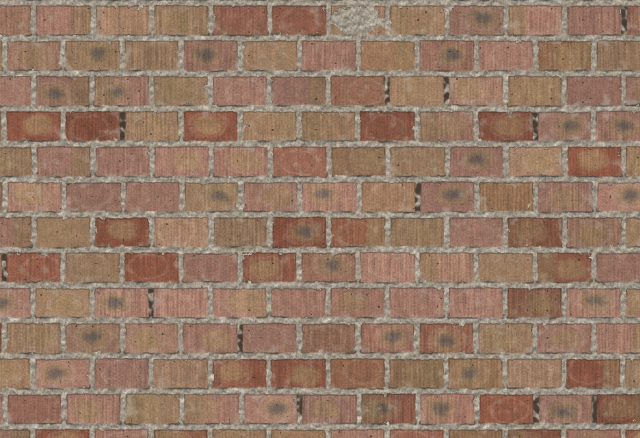
Give the GLSL for this texture, as a Shadertoy shader.

```glsl
// Weathered brick wall in running bond, with ragged pale mortar and kiln-marked bricks.

const float ROWS = 12.4;            // courses over the canvas height
const float BRICK_PITCH = 1.67;     // brick spacing, in course heights
const vec2 BRICK_HALF = vec2(0.775, 0.425);

const vec3 PINK = vec3(0.60, 0.45, 0.39);
const vec3 RED = vec3(0.51, 0.32, 0.25);
const vec3 TAN = vec3(0.585, 0.485, 0.36);
const vec3 SOOT = vec3(0.36, 0.33, 0.32);
const vec3 MORTAR = vec3(0.61, 0.575, 0.52);
const vec3 LIME = vec3(0.70, 0.67, 0.62);
const vec3 GAP = vec3(0.23, 0.18, 0.15);

float hash(vec2 p) {
    vec3 q = fract(vec3(p.xyx) * 0.1031);
    q += dot(q, q.yzx + 33.33);
    return fract((q.x + q.y) * q.z);
}

vec2 gradient(vec2 cell) {
    float a = 6.2832 * hash(cell + 57.0);
    return vec2(cos(a), sin(a));
}

// Gradient noise, roughly -0.7 to 0.7
float noise(vec2 p) {
    vec2 i = floor(p), f = p - i;
    vec2 u = f * f * f * (f * (f * 6.0 - 15.0) + 10.0);
    vec2 e = vec2(1.0, 0.0);
    return mix(mix(dot(gradient(i), f), dot(gradient(i + e), f - e), u.x),
               mix(dot(gradient(i + e.yx), f - e.yx), dot(gradient(i + 1.0), f - 1.0), u.x), u.y);
}

float fbm(vec2 p) {
    float sum = 0.0, amp = 0.6;
    for (int i = 0; i < 4; i++) {
        sum += amp * noise(p);
        p = p * 2.03 + 17.3;
        amp *= 0.55;
    }
    return sum;
}

float roundBox(vec2 p, vec2 halfSize, float radius) {
    vec2 q = abs(p) - halfSize + radius;
    return length(max(q, 0.0)) + min(max(q.x, q.y), 0.0) - radius;
}

// Fired clay: base tint, kiln marks, combed grooves, pits and lime film
vec3 brickColor(vec2 p, vec2 local, vec2 id, float edge) {
    float tint = hash(id + 3.1);
    vec3 col = mix(PINK, RED, smoothstep(0.45, 0.95, tint));
    col = mix(col, TAN, 0.65 * smoothstep(0.55, 0.85, hash(id + 8.7)));

    // Oval mark, sometimes with a sooty heart
    vec2 center = (vec2(hash(id + 1.3), hash(id + 2.9)) - 0.5) * vec2(0.5, 0.15);
    float oval = length((local - center) / vec2(0.48, 0.32)) + 0.35 * fbm(p * 3.0);
    float mark = hash(id + 5.5);
    col = mix(col, TAN * 1.03, 0.65 * step(0.4, mark) * smoothstep(1.15, 0.65, oval));
    col = mix(col, SOOT, 0.75 * step(0.77, mark) * smoothstep(0.85, 0.1, oval));
    float ring = smoothstep(0.2, 0.0, abs(oval - 1.1));
    col = mix(col, LIME, 0.17 * ring * step(0.35, hash(id + 6.4)));

    // One end fired to another shade
    float endSide = hash(id + 4.2) < 0.5 ? -1.0 : 1.0;
    float fired = smoothstep(0.2, 0.3, local.x * endSide + 0.05 * noise(p * 4.0));
    col = mix(col, TAN * 0.93, 0.6 * fired * step(0.78, hash(id + 7.6)));

    float groove = noise(vec2(p.x * 17.0, p.y * 0.9 + id.x * 5.0));
    col *= 1.0 + groove * mix(0.06, 0.24, hash(id + 9.4));
    col *= 1.0 + 0.16 * fbm(p * 4.0) + 0.16 * noise(p * 19.0);
    col *= 0.93 + 0.16 * hash(id + 10.8);
    col = mix(col, GAP, 0.65 * smoothstep(0.43, 0.6, noise(p * 9.0 + 40.0)));

    float film = smoothstep(0.15, 0.55, fbm(p * 2.3 + 70.0) + 0.14 * smoothstep(-0.2, 0.0, edge));
    return mix(col, LIME, 0.5 * film);
}

// Rough mortar lit from above; p.y runs downward
vec3 mortarColor(vec2 p) {
    float relief = fbm(p * 6.0 + vec2(0.15, 0.5)) - fbm(p * 6.0);
    vec3 col = mix(MORTAR, LIME, smoothstep(-0.1, 0.5, fbm(p * 2.5 + 9.0)));
    return col * (1.0 + 0.42 * relief + 0.16 * noise(p * 17.0));
}

void mainImage(out vec4 fragColor, in vec2 fragCoord) {
    float pixel = ROWS / iResolution.y;
    vec2 p = vec2(fragCoord.x * pixel, ROWS - 0.07 - fragCoord.y * pixel);

    // Running bond: alternate courses shift by half a brick
    float row = floor(p.y);
    float shift = mod(row, 2.0) < 0.5 ? 0.567 : 0.078;
    float along = p.x / BRICK_PITCH - shift + 0.03 * (hash(vec2(row, 91.0)) - 0.5);
    vec2 id = vec2(floor(along), row) + 20.0;
    vec2 local = vec2((fract(along) - 0.5) * BRICK_PITCH, fract(p.y) - 0.5);

    // Irregular brick outline, then mortar slopped over its edges
    vec2 size = BRICK_HALF - 0.025 * vec2(hash(id + 11.2), hash(id + 12.6));
    local += 0.025 * vec2(noise(p * 1.1), noise(p * 1.1 + 30.0));
    float clay = roundBox(local, size, 0.03) + 0.018 * noise(p * 7.0);
    float slop = 0.17 * smoothstep(0.2, 0.6, fbm(p * 2.7 + 5.0)) + 0.035 * fbm(p * 8.0);
    float cover = clay + slop;
    float patchy = step(0.985, hash(id + 13.9)) * smoothstep(1.1, 0.7, length(local / size) + 0.5 * fbm(p * 3.0));
    cover = mix(cover, 0.12, patchy);

    vec3 brick = brickColor(p, local, id, clay);
    vec3 mortar = mortarColor(p);

    // Shadow beneath bricks and in hollow upright joints
    float below = smoothstep(0.25, 0.42, local.y) * smoothstep(0.07, 0.0, cover);
    mortar *= 1.0 - 0.55 * below * smoothstep(-0.25, 0.3, noise(p * vec2(1.7, 3.0) + 12.0));
    vec2 joint = vec2(floor(along + 0.5), row);
    float hollow = step(0.88, hash(joint + 15.3)) * smoothstep(0.02, 0.05, abs(local.x) - size.x + 0.05);
    hollow *= smoothstep(0.44, 0.36, abs(local.y)) * smoothstep(-0.3, 0.1, noise(p * 5.0 + 3.0));
    mortar = mix(mortar, GAP, 0.85 * hollow);

    // Thin contact shade where mortar overhangs the clay
    brick *= 1.0 - 0.33 * smoothstep(-0.055, 0.0, cover) * smoothstep(0.25, -0.35, local.y);
    vec3 col = mix(brick, mortar, smoothstep(-pixel, pixel, cover));
    fragColor = vec4(clamp(col, 0.0, 1.0), 1.0);
}
```
